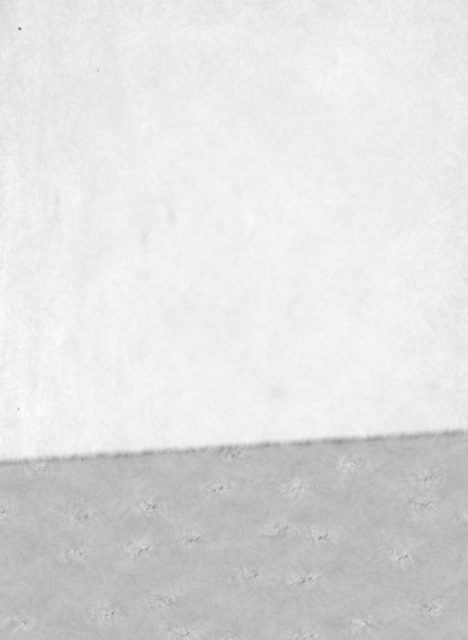
A Shadertoy shader for this texture:

```glsl
// A pale, worn plaster wall above a grey, speckled floor with a slanted seam.
// Layered sines give the broad mottling, warped cellular noise the flakes and
// grain, and a jittered skewed lattice scatters small nicks over the floor.

float hash(vec2 p) {
    vec3 q = fract(vec3(p.xyx) * vec3(0.1031, 0.1030, 0.0973));
    q += dot(q, q.yzx + 33.33);
    return fract((q.x + q.y) * q.z);
}

vec2 hash2(vec2 p) {
    return vec2(hash(p), hash(p + 57.3));
}

// Distance to the nearest jittered cell point.
float cellular(vec2 p) {
    vec2 cell = floor(p), f = fract(p);
    float nearest = 2.0;
    for (int y = -1; y <= 1; y++)
        for (int x = -1; x <= 1; x++) {
            vec2 o = vec2(x, y);
            nearest = min(nearest, length(o + hash2(cell + o) - f));
        }
    return nearest;
}

// Warped, rotated sine octaves, roughly -1 to 1.
float layeredSines(vec2 p) {
    float sum = 0.0, weight = 0.5;
    for (int i = 0; i < 6; i++) {
        p += 0.6 * sin(p.yx * 1.3 + float(i) * 1.7);
        sum += weight * sin(p.x) * cos(p.y);
        p = mat2(1.36, 1.13, -1.13, 1.36) * p + 2.3;
        weight *= 0.67;
    }
    return sum;
}

// Grain from three scales of warped cells, centred on zero.
float grain(vec2 p) {
    p += 0.006 * sin(p.yx * 83.0 + 3.0 * sin(p * 31.0));
    vec2 turned = mat2(0.8, 0.6, -0.6, 0.8) * p;
    return cellular(p * 170.0) + 0.8 * cellular(turned * 85.0 + 9.0)
         + 0.6 * cellular(turned.yx * 38.0 + 5.0) - 1.1;
}

// Soft elliptical spot.
float blob(vec2 p, vec2 center, vec2 radius) {
    vec2 d = (p - center) / radius;
    return exp(-dot(d, d));
}

// Wall tone: bright body, shaded borders, stains and brush streaks.
float wallTone(vec2 p, float width) {
    float mottle = layeredSines(p * 13.0);
    float fine = layeredSines(p * 60.0 + 4.0);
    float streak = layeredSines(p * vec2(75.0, 9.0) + 7.0);
    float left = exp(-p.x * 8.0);
    float right = exp((p.x - width) * 13.0);
    float top = exp((p.y - 1.0) * 11.0);
    float tone = 0.943 + 0.012 * mottle + 0.010 * fine;
    tone -= 0.030 * left * smoothstep(0.25, 0.9, p.y) + 0.030 * right + 0.030 * top;
    tone += streak * (0.005 + 0.022 * left);
    tone -= grain(p) * (0.019 + 0.022 * max(left, max(top, right)));

    // Broad cloudy areas and smudges.
    tone -= 0.018 * blob(p, vec2(0.13, 0.86), vec2(0.13, 0.10));
    tone -= 0.012 * blob(p, vec2(0.42, 0.84), vec2(0.14, 0.12));
    tone += 0.020 * blob(p, vec2(0.52, 0.88), vec2(0.06, 0.05));
    tone += 0.018 * blob(p, vec2(0.34, 0.945), vec2(0.10, 0.016));
    float smudges = blob(p, vec2(0.46, 0.53), vec2(0.022, 0.035))
                  + blob(p, vec2(0.565, 0.53), vec2(0.022, 0.035))
                  + blob(p, vec2(0.435, 0.385), vec2(0.02, 0.02))
                  + 1.6 * blob(p, vec2(0.69, 0.393), vec2(0.02, 0.014));
    tone -= smudges * (0.018 + 0.05 * fine);

    // Upright dark and light strokes, broken up by the streaks.
    float dark = blob(p, vec2(0.088, 0.68), vec2(0.007, 0.05))
               + blob(p, vec2(0.268, 0.68), vec2(0.008, 0.04))
               + 0.7 * blob(p, vec2(0.225, 0.63), vec2(0.007, 0.03));
    float light = blob(p, vec2(0.392, 0.645), vec2(0.008, 0.03))
                + blob(p, vec2(0.23, 0.79), vec2(0.014, 0.035))
                + blob(p, vec2(0.091, 0.46), vec2(0.009, 0.04));
    tone += light * (0.022 + 0.03 * fine) - dark * (0.025 + 0.06 * fine);

    // Tiny specks.
    float specks = blob(p, vec2(0.031, 0.955), vec2(0.0022))
                 + 0.3 * blob(p, vec2(0.153, 0.890), vec2(0.002))
                 + 0.4 * blob(p, vec2(0.029, 0.361), vec2(0.0018));
    return tone - 0.5 * specks;
}

// Short slanted nicks among pale crumbs; returns a signed tone offset.
float floorNicks(vec2 p, float speckle) {
    vec2 size = vec2(0.105, 0.075);
    mat2 unskew = mat2(1.044, 0.125, 0.365, 1.044);
    vec2 cell = floor(vec2(p.x - 0.35 * p.y, p.y - 0.12 * p.x) / size);
    float sum = 0.0;
    for (int y = -1; y <= 1; y++)
        for (int x = -1; x <= 1; x++) {
            vec2 id = cell + vec2(x, y);
            vec2 d = p - unskew * ((id + 0.25 + 0.5 * hash2(id)) * size);
            vec2 s = mat2(0.72, -0.69, 0.69, 0.72) * d;
            float ticks = blob(s, vec2(-0.004, 0.002), vec2(0.0036, 0.0015))
                        + blob(s, vec2(0.005, -0.002), vec2(0.0036, 0.0015));
            float crumbs = blob(d, vec2(-0.005, 0.002), vec2(0.024, 0.013));
            sum += crumbs * (0.025 - 0.09 * speckle) - 0.15 * ticks * (0.4 + hash(id + 3.0));
        }
    return sum;
}

float floorTone(vec2 p) {
    float ripple = layeredSines(vec2(p.x, p.y - 0.15 * p.x) * vec2(38.0, 65.0));
    float speckle = grain(p);
    return 0.738 + 0.026 * ripple - 0.035 * speckle + floorNicks(p, speckle);
}

void mainImage(out vec4 fragColor, in vec2 fragCoord) {
    vec2 p = fragCoord / iResolution.y;
    float width = iResolution.x / iResolution.y;
    float above = p.y - mix(0.277, 0.325, p.x / width) - 0.002 * layeredSines(vec2(p.x * 70.0, 2.0));

    // Soft seam: a faint shadow above and a broken dark line.
    float tone = mix(floorTone(p), wallTone(p, width), smoothstep(-0.004, 0.011, above));
    float uneven = clamp(0.6 + 0.9 * layeredSines(vec2(p.x * 110.0, p.y * 40.0)), 0.1, 1.3);
    tone -= 0.10 * uneven * exp(-pow((above + 0.001) / 0.0045, 2.0));
    tone -= 0.04 * uneven * exp(-abs(above - 0.005) / 0.009);
    fragColor = vec4(vec3(clamp(tone, 0.0, 1.0)), 1.0);
}
```
